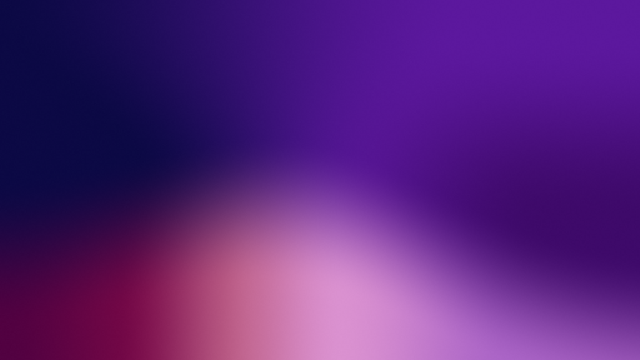
Write a Shadertoy shader that draws this background.

```glsl
// Soft gradient backdrop: navy to violet above a rising glow of crimson, pink and lilac.

#define CREST_X 0.42      // where the glow rises highest
#define CREST_Y 0.42      // height of that peak
#define GLOW_SOFT 0.21    // half width of the glow's upper fade
#define GRAIN 0.006       // strength of the dither

const vec3 NAVY    = vec3(0.045, 0.035, 0.268);
const vec3 VIOLET  = vec3(0.360, 0.093, 0.618);
const vec3 PLUM    = vec3(0.243, 0.038, 0.415);
const vec3 WINE    = vec3(0.320, 0.004, 0.255);
const vec3 CRIMSON = vec3(0.465, 0.032, 0.278);
const vec3 ROSE    = vec3(0.750, 0.384, 0.540);
const vec3 PINK    = vec3(0.856, 0.570, 0.816);
const vec3 LILAC   = vec3(0.672, 0.396, 0.780);

// Sine-free hash, 0..1
float hash(vec2 p) {
    vec3 q = fract(p.xyx * 0.1031);
    q += dot(q, q.yzx + 33.33);
    return fract((q.x + q.y) * q.z);
}

// Navy to violet across a broad edge, with a plum shade at the right
vec3 upperField(vec2 uv) {
    float rise = smoothstep(0.5, 1.0, uv.y);
    float edge = mix(0.41, 0.36, rise);
    float soft = mix(0.20, 0.38, rise);
    vec3 color = mix(NAVY, VIOLET, smoothstep(edge - soft, edge + soft, uv.x));
    float shade = smoothstep(0.90, 0.40, uv.y) * smoothstep(0.45, 0.85, uv.x);
    return mix(color, PLUM, shade);
}

// Glow colours from left to right
vec3 glowColor(float x) {
    vec3 color = mix(WINE, CRIMSON, smoothstep(0.0, 0.25, x));
    color = mix(color, ROSE, smoothstep(0.18, 0.40, x));
    color = mix(color, PINK, smoothstep(0.34, 0.54, x));
    return mix(color, LILAC, smoothstep(0.52, 0.80, x));
}

// Height of the glow's half level: a bell with unequal sides
float glowCrest(float x) {
    bool left = x < CREST_X;
    float base = left ? 0.28 : 0.05;
    float d = (x - CREST_X) / (left ? 0.28 : 0.37);
    return mix(base, CREST_Y, exp(-d * d));
}

void mainImage(out vec4 fragColor, in vec2 fragCoord) {
    vec2 uv = fragCoord / iResolution.xy;
    float crest = glowCrest(uv.x);
    float glow = 1.0 - smoothstep(crest - GLOW_SOFT, crest + GLOW_SOFT, uv.y);
    vec3 color = mix(upperField(uv), glowColor(uv.x), glow);

    // Dither against banding
    color += (hash(floor(uv * vec2(512.0, 288.0))) - 0.5) * GRAIN;
    fragColor = vec4(clamp(color, 0.0, 1.0), 1.0);
}
```
